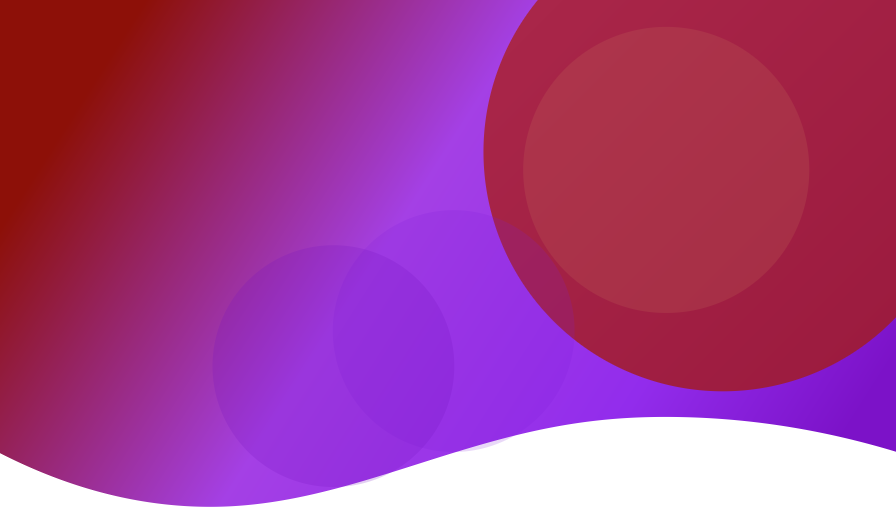
This background is drawn by a WebGL 2 fragment shader. Its source:

```glsl
#version 300 es
precision highp float;
// Diagonal red-to-violet gradient with translucent discs above a white wave.

uniform vec2 u_resolution;
out vec4 fragColor;

// Lengths are in canvas heights, with the origin at the lower left.
const vec3 DARK_RED = vec3(0.552, 0.063, 0.031);
const vec3 ORCHID   = vec3(0.643, 0.250, 0.898);
const vec3 VIOLET   = vec3(0.573, 0.173, 0.925);
const vec3 INDIGO   = vec3(0.486, 0.071, 0.784);
const vec4 STOPS    = vec4(0.287, 1.067, 1.747, 2.207);
const float SLANT   = 0.637;

const vec3 CRIMSON_LIGHT = vec3(0.663, 0.149, 0.286);
const vec3 CRIMSON_DEEP  = vec3(0.612, 0.106, 0.247);
const vec3 WHITE = vec3(1.0);

// Discs: centre x, centre y, radius.
const vec3 BIG_DISC   = vec3(1.423, 0.701, 0.4713);
const vec3 INNER_DISC = vec3(1.3115, 0.6655, 0.2816);
const vec3 LEFT_DISC  = vec3(0.6563, 0.2793, 0.238);
const vec3 RIGHT_DISC = vec3(0.8931, 0.3483, 0.238);

// Translucent tints: colour and opacity.
const vec4 INNER_TINT = vec4(0.77, 0.45, 0.35, 0.20);
const vec4 LEFT_TINT  = vec4(0.45, 0.06, 0.745, 0.20);
const vec4 RIGHT_TINT = vec4(0.49, 0.10, 0.843, 0.17);

// Wave turning points and the height change towards each side.
const vec2 TROUGH = vec2(0.4138, 0.0023);
const vec2 CREST  = vec2(1.3103, 0.1793);
const float LEFT_RISE  = 0.1057;
const float RIGHT_DROP = 0.069;
const float RIGHT_SPAN = 0.455;
const float CREST_EASE = 1.5;

// Coverage of a signed distance, smoothed over one pixel.
float coverage(float dist) {
    return clamp(0.5 - dist * u_resolution.y, 0.0, 1.0);
}

float disc(vec2 p, vec3 shape) {
    return coverage(length(p - shape.xy) - shape.z);
}

vec3 tint(vec3 base, vec4 layer, float mask) {
    return mix(base, layer.rgb, layer.a * mask);
}

// Four-stop linear gradient.
vec3 backdrop(vec2 p) {
    float s = p.x + SLANT * (1.0 - p.y);
    vec3 c = mix(DARK_RED, ORCHID, clamp((s - STOPS.x) / (STOPS.y - STOPS.x), 0.0, 1.0));
    c = mix(c, VIOLET, clamp((s - STOPS.y) / (STOPS.z - STOPS.y), 0.0, 1.0));
    return mix(c, INDIGO, clamp((s - STOPS.z) / (STOPS.w - STOPS.z), 0.0, 1.0));
}

// Parabolas outside the turning points, an eased climb between them.
float waveHeight(float x) {
    if (x < TROUGH.x) {
        float u = 1.0 - x / TROUGH.x;
        return TROUGH.y + LEFT_RISE * u * u;
    }
    if (x > CREST.x) {
        float u = (x - CREST.x) / RIGHT_SPAN;
        return CREST.y - RIGHT_DROP * u * u;
    }
    float t = (x - TROUGH.x) / (CREST.x - TROUGH.x);
    float v = 1.0 - t;
    float climb = t * t * (3.0 - 2.0 * t) + CREST_EASE * t * t * t * v * v;
    return mix(TROUGH.y, CREST.y, climb);
}

void main() {
    vec2 p = gl_FragCoord.xy / u_resolution.y;
    vec3 color = backdrop(p);

    // Crimson disc with its lighter core
    vec2 local = (p - BIG_DISC.xy) / BIG_DISC.z;
    float shade = clamp(0.5 + 0.35 * (local.x - local.y), 0.0, 1.0);
    color = mix(color, mix(CRIMSON_LIGHT, CRIMSON_DEEP, shade), disc(p, BIG_DISC));
    color = tint(color, INNER_TINT, disc(p, INNER_DISC));

    // White wave
    color = mix(color, WHITE, coverage(p.y - waveHeight(p.x)));

    // Violet discs over everything
    color = tint(color, RIGHT_TINT, disc(p, RIGHT_DISC));
    color = tint(color, LEFT_TINT, disc(p, LEFT_DISC));

    fragColor = vec4(color, 1.0);
}
```
